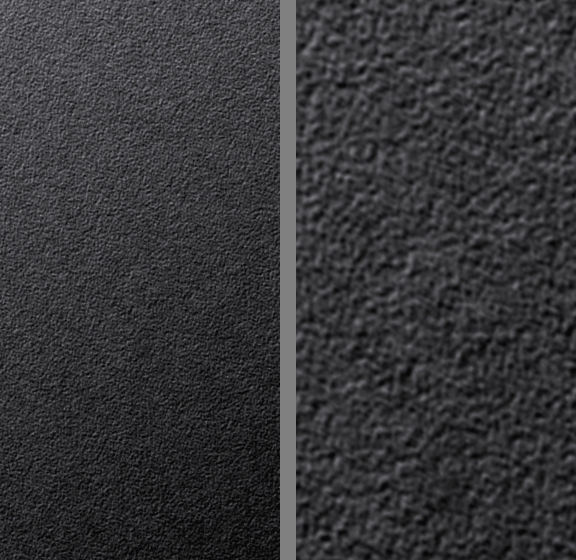
Left: the whole. Right: its middle third, enlarged.
Reproduce this texture procedurally as a Shadertoy shader.

```glsl
// Fine-grained black moulded plastic, lit from the upper left and fading to the lower right.
#define GRAINS 90.0                      // grain cells across the canvas width
#define LIGHT_DIR vec2(-0.55, 0.835)     // direction towards the light
#define FACET 0.3                        // half width of the slope sample, in cells
#define WARP 0.22                        // irregularity of the grain outlines
#define MID_TONE 0.205                   // mean brightness
#define FADE vec2(-0.065, 0.2)           // brightness change across and up the canvas
#define RELIEF 0.064                     // grain contrast in the dark part
#define RELIEF_GAIN 0.15                 // extra contrast where more light falls
#define CREST 0.055                      // brightness of crests against pits
#define SPECKLE 0.07                     // fine roughness that breaks up the facets
#define CLUMP 0.05                       // uneven sheen over groups of grains
#define TINT vec3(0.99, 0.985, 1.03)     // slightly cool grey

// Integer hash of a lattice point to the range 0..1
float hash(vec2 cell) {
    uvec2 q = uvec2(ivec2(cell) + 4096);
    uint n = q.x * 1597334677u ^ q.y * 3812015801u;
    n = (n ^ (n >> 15)) * 2246822519u;
    n = (n ^ (n >> 13)) * 3266489917u;
    return float((n ^ (n >> 16)) >> 8) / 16777216.0;
}

// Contribution of one lattice corner with a random unit gradient
float corner(vec2 cell, vec2 offset) {
    float angle = 6.28319 * hash(cell);
    return dot(vec2(cos(angle), sin(angle)), offset);
}

float gradientNoise(vec2 p) {
    vec2 cell = floor(p), f = p - cell;
    vec2 blend = f * f * f * (f * (f * 6.0 - 15.0) + 10.0);
    vec2 e = vec2(1.0, 0.0);
    float low = mix(corner(cell, f), corner(cell + e, f - e), blend.x);
    float high = mix(corner(cell + e.yx, f - e.yx), corner(cell + 1.0, f - 1.0), blend.x);
    return mix(low, high, blend.y);
}

vec2 turn(vec2 p, float angle) {
    float c = cos(angle), s = sin(angle);
    return vec2(c * p.x - s * p.y, s * p.x + c * p.y);
}

// Pebbles and finer grit on broad lumps; each layer is turned to hide its lattice
float height(vec2 p) {
    vec2 lumps = turn(p, 1.15) * 0.5 + 31.7;
    float broad = gradientNoise(lumps);
    vec2 bent = p + WARP * vec2(broad, gradientNoise(lumps.yx + 57.3));
    float pebbles = gradientNoise(turn(bent, 0.47));
    float grit = gradientNoise(turn(bent, -0.62) * 1.3 + 113.1);
    return pebbles + 0.6 * grit + 0.65 * broad;
}

void mainImage(out vec4 fragColor, in vec2 fragCoord) {
    vec2 uv = fragCoord / iResolution.xy;
    vec2 p = fragCoord / iResolution.x * GRAINS;

    // Slope of the surface towards the light, and its height
    vec2 reach = FACET * LIGHT_DIR;
    float shaded = height(p + reach), lit = height(p - reach);
    float slope = (lit - shaded) / (2.0 * FACET);
    float crest = 0.5 * (lit + shaded);

    // Broad falloff of the light, with uneven sheen
    float base = MID_TONE + dot(FADE, uv - 0.5);
    float clumps = gradientNoise(turn(p, 0.8) * 0.25 + 9.4);
    clumps += 0.5 * gradientNoise(turn(p, 0.3) * 0.09 + 71.2);

    // Facets, crests, roughness and soft glints
    float tone = base + slope * (RELIEF + RELIEF_GAIN * base);
    tone += CREST * crest + CLUMP * clumps;
    tone += SPECKLE * gradientNoise(turn(p, -1.1) * 1.75 + 203.9);
    tone += 0.03 * max(slope - 0.7, 0.0);

    fragColor = vec4(max(tone, 0.03) * TINT, 1.0);
}
```
